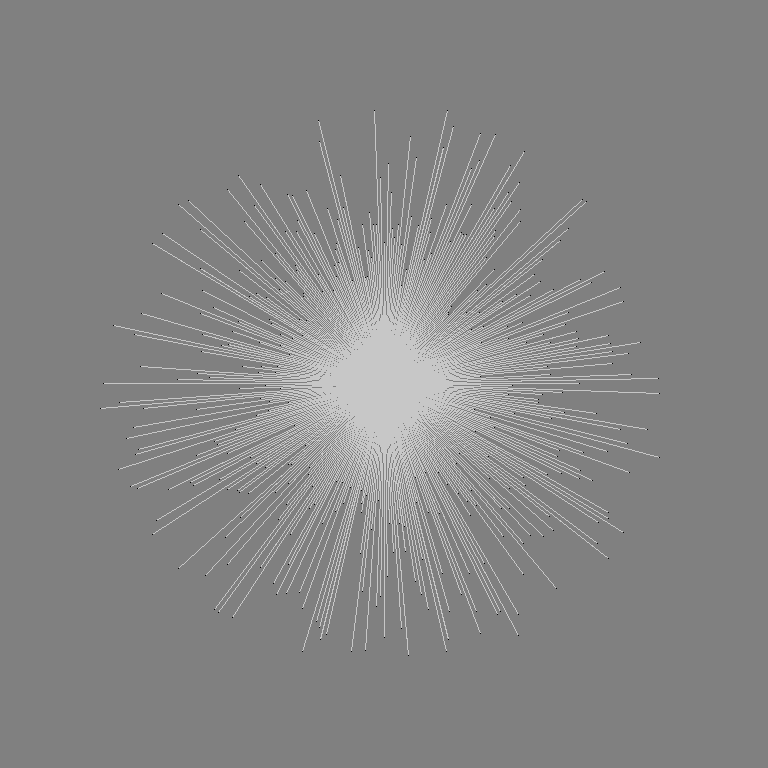
Give the GLSL for this background, as a three.js fragment shader.

```glsl
// Burst of thin pale rays with dark tips, radiating from a bright core on grey.
varying vec2 vUv;

float hash(float n) {
  return fract(sin(n * 12.9898 + 4.137) * 43758.5453);
}

// Shade one cell of the fine grid, given as an offset from the centre.
float shadeCell(vec2 cell) {
  float nearestRay = floor(degrees(atan(cell.y, cell.x + 0.001)) + 0.5);
  float shade = 0.5;

  // Rays sit one degree apart, so only the closest few can cross a cell.
  for (int k = -1; k <= 1; k++) {
    float ray = mod(nearestRay + float(k) + 360.0, 360.0);
    float angle = radians(ray);
    float reach = mix(93.0, 286.0, hash(ray));
    vec2 tip = floor(reach * vec2(cos(angle), sin(angle)) + 0.5);

    // Step along the longer axis, so each ray is one cell thick across it.
    bool steep = abs(tip.y) > abs(tip.x);
    vec2 end = steep ? tip.yx : tip;
    vec2 here = steep ? cell.yx : cell;
    float along = here.x / end.x;
    float across = abs(here.y - end.y * along);

    if (along >= 0.0 && along <= 1.0 && across <= 0.5) shade = 0.78;
    if (distance(cell, tip) < 0.5) return 0.0;
  }
  return shade;
}

void main() {
  vec2 pixel = fwidth(vUv);
  float total = 0.0;

  // Average nine samples per pixel to smooth the grid.
  for (int y = -1; y <= 1; y++) {
    for (int x = -1; x <= 1; x++) {
      vec2 point = vUv + vec2(float(x), float(y)) * pixel / 3.0;
      total += shadeCell(floor(point * 768.0) - 384.0);
    }
  }
  gl_FragColor = vec4(vec3(total / 9.0), 1.0);
}
```
